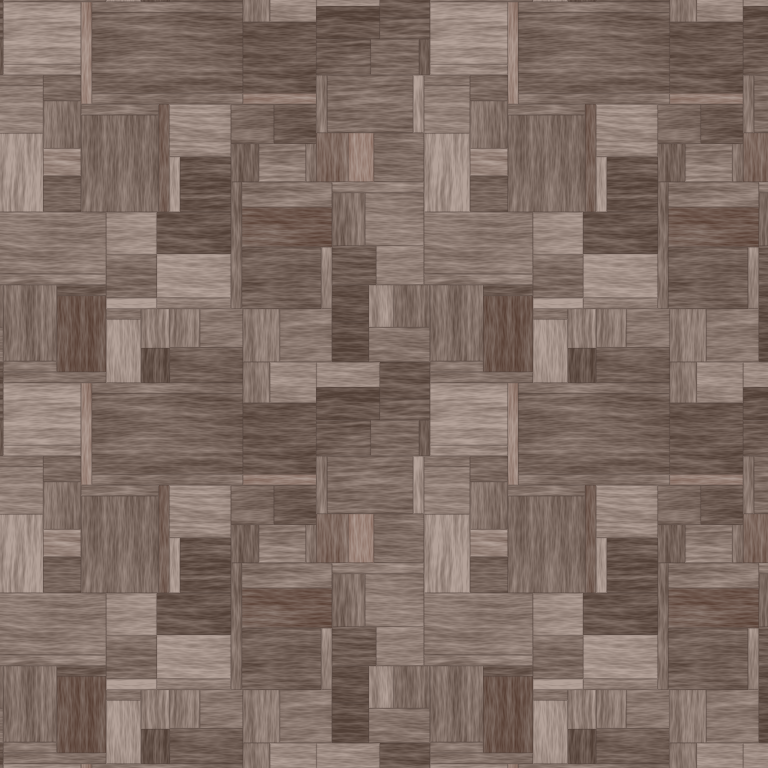
Write a three.js fragment shader that draws this texture.

```glsl
#define REPEATS vec2(1.8, 2.016)
#define BLOCKS 4.0
#define JITTER 0.3
#define STRIP 0.014
#define MIN_CUT 0.07
#define STOP_CHANCE 0.16
#define SEAM 0.0016
#define TONE_SPREAD 0.76
#define DARK vec3(0.355, 0.285, 0.25)
#define LIGHT vec3(0.685, 0.615, 0.58)
#define RUST vec3(0.04, -0.015, -0.03)
#define SEAM_COLOR vec3(0.32, 0.26, 0.235)

varying vec2 vUv;

float hash(vec2 p) {
  return fract(sin(dot(p, vec2(127.1, 311.7))) * 43758.5);
}

// Distance to the nearest scattered cell point
float cellular(vec2 p) {
  vec2 cell = floor(p);
  float nearest = 2.0;
  for (int j = -1; j <= 1; j++) {
    for (int i = -1; i <= 1; i++) {
      vec2 c = cell + vec2(float(i), float(j));
      vec2 point = c + vec2(hash(c), hash(c + 19.3));
      nearest = min(nearest, distance(p, point));
    }
  }
  return nearest;
}

// Shift of the wall through a grid vertex, periodic over one repeat
float wall(vec2 vertex) {
  return JITTER * (2.0 * hash(mod(vertex, BLOCKS) + 3.7) - 1.0);
}

// Interlocking blocks: walls alternate between upright and level
void findBlock(vec2 p, out vec2 lo, out vec2 hi, out float seed) {
  lo = floor(p);
  hi = lo + 1.0;
  seed = 0.0;
  for (int j = -1; j <= 1; j++) {
    for (int i = -1; i <= 1; i++) {
      vec2 c = floor(p) + vec2(float(i), float(j));
      float a = wall(c);
      float b = wall(c + vec2(1.0, 0.0));
      float d = wall(c + vec2(0.0, 1.0));
      float e = wall(c + 1.0);
      bool even = mod(c.x + c.y, 2.0) < 0.5;
      vec2 low = c + (even ? vec2(a, b) : vec2(d, a));
      vec2 high = c + 1.0 + (even ? vec2(e, d) : vec2(b, e));
      if (all(greaterThanEqual(p, low)) && all(lessThan(p, high))) {
        lo = low;
        hi = high;
        seed = hash(mod(c, BLOCKS) + 0.5);
      }
    }
  }
}

// Cut a block into planks and narrow strips
void cutPlanks(vec2 p, inout vec2 lo, inout vec2 hi, inout float seed) {
  for (int i = 0; i < 3; i++) {
    vec2 size = hi - lo;
    if (min(size.x, size.y) < 2.0 * STRIP) break;
    if (i > 0 && hash(vec2(seed, 1.3)) < STOP_CHANCE) break;
    bool upright = size.x > size.y * mix(0.5, 1.9, hash(vec2(seed, 2.7)));
    vec2 axis = upright ? vec2(1.0, 0.0) : vec2(0.0, 1.0);
    float span = dot(size, axis);
    if (span < MIN_CUT) break;
    float kind = hash(vec2(seed, 4.1));
    float cut = span * mix(0.35, 0.65, hash(vec2(seed, 5.9)));
    if (kind < 0.18) cut = STRIP;
    else if (kind < 0.36) cut = span - STRIP;
    float at = dot(lo, axis) + cut;
    bool before = dot(p, axis) < at;
    if (before) hi = mix(hi, vec2(at), axis);
    else lo = mix(lo, vec2(at), axis);
    seed = hash(vec2(seed, before ? 7.1 : 8.3));
  }
}

// Straight fibres along x, with long elliptical growth rings on some planks
float woodGrain(vec2 q, vec2 size, float seed) {
  float bend = 0.0012 * sin(q.x * 30.0 + seed * 60.0)
             + 0.0005 * sin(q.x * 75.0 + q.y * 60.0 + seed * 25.0);
  vec2 g = vec2(q.x, q.y + bend);
  float broad = cellular(g * vec2(6.0, 48.0) + seed * 31.0);
  float streak = cellular(g * vec2(15.0, 190.0) + seed * 57.0);
  float fine = cellular(g * vec2(60.0, 400.0) + seed * 83.0);
  vec2 heart = g - size * vec2(hash(vec2(seed, 11.0)), 0.5);
  float rings = sin(750.0 * length(heart * vec2(0.14, 1.0)) + 3.0 * broad);
  float figure = 0.1 * smoothstep(0.5, 0.9, hash(vec2(seed, 12.0)));
  return 0.36 * broad + 0.36 * streak + 0.32 * fine - 0.46 + figure * rings;
}

void main() {
  vec2 blockCount = REPEATS * BLOCKS;
  vec2 lo, hi;
  float seed;
  findBlock(vUv * blockCount, lo, hi, seed);
  lo /= blockCount;
  hi /= blockCount;
  cutPlanks(vUv, lo, hi, seed);

  // Plank tone and grain direction
  vec2 q = vUv - lo;
  vec2 size = hi - lo;
  bool level = size.x > 0.9 * size.y;
  float grain = woodGrain(level ? q : q.yx, level ? size : size.yx, seed);
  float tone = 0.5 + TONE_SPREAD * (hash(vec2(seed, 14.0)) - 0.5) + grain;
  if (min(size.x, size.y) < 1.5 * STRIP) tone += 0.12;
  vec3 color = mix(DARK, LIGHT, clamp(tone, -0.1, 1.05));
  color += RUST * smoothstep(0.8, 1.0, hash(vec2(seed, 16.0))) * (0.6 - 2.0 * grain);

  // Seams
  vec2 gap = min(q, hi - vUv);
  float seam = 1.0 - smoothstep(0.1 * SEAM, SEAM, min(gap.x, gap.y));
  gl_FragColor = vec4(mix(color, SEAM_COLOR, 0.45 * seam), 1.0);
}
```
